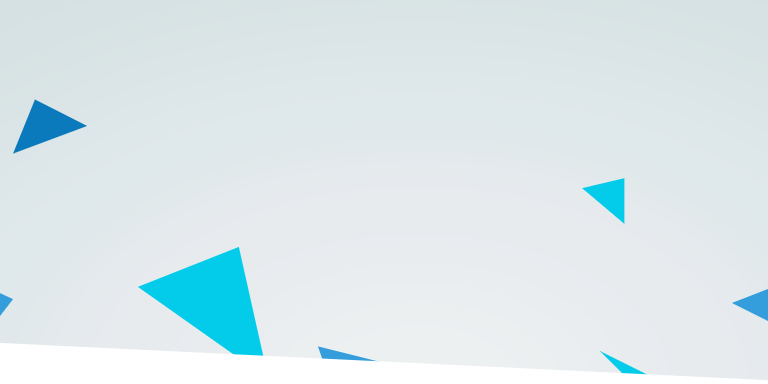
A Shadertoy shader for this background:

```glsl
const vec3 CYAN = vec3(0.01, 0.80, 0.92);
const vec3 SKY_BLUE = vec3(0.20, 0.62, 0.86);
const vec3 DEEP_BLUE = vec3(0.04, 0.48, 0.74);

// Signed distance to a triangle, negative inside
float triangle(vec2 p, vec2 a, vec2 b, vec2 c) {
    vec2 ab = b - a, bc = c - b, ca = a - c;
    vec2 pa = p - a, pb = p - b, pc = p - c;
    vec2 qa = pa - ab * clamp(dot(pa, ab) / dot(ab, ab), 0.0, 1.0);
    vec2 qb = pb - bc * clamp(dot(pb, bc) / dot(bc, bc), 0.0, 1.0);
    vec2 qc = pc - ca * clamp(dot(pc, ca) / dot(ca, ca), 0.0, 1.0);
    float winding = sign(ab.x * ca.y - ab.y * ca.x);
    vec2 d = min(min(
        vec2(dot(qa, qa), winding * (pa.x * ab.y - pa.y * ab.x)),
        vec2(dot(qb, qb), winding * (pb.x * bc.y - pb.y * bc.x))),
        vec2(dot(qc, qc), winding * (pc.x * ca.y - pc.y * ca.x)));
    return -sqrt(d.x) * sign(d.y);
}

// Blend a flat colour over the base with a pixel-wide soft edge
vec3 paint(vec3 base, vec3 colour, float dist) {
    return mix(base, colour, clamp(0.5 - dist * iResolution.y, 0.0, 1.0));
}

// Pale elliptical glow rising from the lower middle
vec3 backdrop(vec2 p) {
    float r = length((p - vec2(1.09, -0.02)) * vec2(0.62, 1.0));
    vec3 colour = mix(vec3(0.930, 0.942, 0.945), vec3(0.906, 0.920, 0.934), smoothstep(0.08, 0.50, r));
    colour = mix(colour, vec3(0.876, 0.910, 0.919), smoothstep(0.50, 0.72, r));
    return mix(colour, vec3(0.835, 0.882, 0.886), smoothstep(0.68, 1.25, r));
}

void mainImage(out vec4 fragColor, in vec2 fragCoord) {
    vec2 p = fragCoord / iResolution.xy * vec2(2.0, 1.0);
    vec3 colour = backdrop(p);

    // Floating triangles
    colour = paint(colour, DEEP_BLUE, triangle(p, vec2(0.091, 0.741), vec2(0.227, 0.672), vec2(0.034, 0.600)));
    colour = paint(colour, CYAN, triangle(p, vec2(1.516, 0.510), vec2(1.626, 0.536), vec2(1.626, 0.417)));

    // Triangles cut by the canvas sides
    colour = paint(colour, SKY_BLUE, triangle(p, vec2(0.034, 0.221), vec2(-0.068, 0.268), vec2(-0.034, 0.133)));
    colour = paint(colour, SKY_BLUE, triangle(p, vec2(1.906, 0.211), vec2(2.094, 0.284), vec2(2.094, 0.117)));

    // Triangles sinking behind the floor
    colour = paint(colour, CYAN, triangle(p, vec2(0.359, 0.253), vec2(0.622, 0.357), vec2(0.699, 0.013)));
    colour = paint(colour, SKY_BLUE, triangle(p, vec2(0.828, 0.098), vec2(1.036, 0.046), vec2(0.849, 0.036)));
    colour = paint(colour, CYAN, triangle(p, vec2(1.562, 0.086), vec2(1.719, 0.008), vec2(1.646, 0.003)));

    // Slanted white floor
    colour = paint(colour, vec3(1.0), p.y - mix(0.107, 0.010, p.x * 0.5));

    fragColor = vec4(colour, 1.0);
}
```
